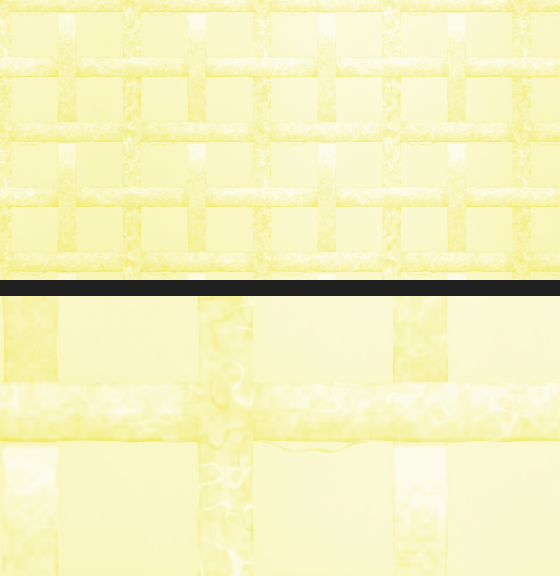
Top, the full canvas; bottom, a detail of the centre.
A Shadertoy shader for this texture:

```glsl
#define PITCH 0.2319
#define ORIGIN vec2(0.033, 0.28)
#define TILE vec2(4.0, 2.0)
#define HALF_WIDTH vec2(0.140, 0.152)
#define EDGE_WOBBLE 0.014
#define GRAIN 0.46
#define VEIN 0.26
#define SHADE_COLOR vec3(0.94, 0.91, 0.36)
#define LIGHT_COLOR vec3(0.99, 0.985, 0.90)
#define PANEL_TONE 0.785
#define THREAD_WIDTH 0.008

const float PI = 3.14159;

float hash(vec2 p) {
    return fract(sin(dot(p, vec2(127.1, 311.7))) * 43758.5453);
}

// Value noise that wraps with the tile; frequencies are whole numbers.
float noise(vec2 q, vec2 frequency) {
    vec2 p = q * frequency, period = TILE * frequency;
    vec2 i = floor(p), f = fract(p);
    f = f * f * (3.0 - 2.0 * f);
    vec2 lo = mod(i, period), hi = mod(i + 1.0, period);
    return mix(mix(hash(lo), hash(vec2(hi.x, lo.y)), f.x),
               mix(hash(vec2(lo.x, hi.y)), hash(hi), f.x), f.y);
}

float grain(vec2 q, vec2 stretch) {
    return 0.25 * noise(q, 4.0 * stretch) + 0.25 * noise(q, 13.0 * stretch)
         + 0.50 * noise(q, 29.0 * stretch) - 0.5;
}

// Thin broken lines along the middle level of the noise
float veins(vec2 q, vec2 frequency) {
    vec2 warped = q + 0.05 * vec2(noise(q, vec2(9.0)), noise(q + 0.37, vec2(9.0)));
    float line = 1.0 - abs(2.0 * noise(warped, frequency) - 1.0);
    return smoothstep(0.72, 0.98, line) * smoothstep(0.3, 0.65, noise(q + 0.61, vec2(7.0)));
}

// across runs -1 to 1 over the width; along is 0 on top of a crossing.
float verticalTone(vec2 q, float across, float along, float odd) {
    float rough = grain(q, vec2(1.0));
    float smoothBar = 0.70 + 0.30 * smoothstep(0.2, 0.75, along)
                    - 0.20 * smoothstep(0.0, -0.8, along)
                    - 0.50 * smoothstep(0.80, 0.86, along);
    float crinkledBar = 0.67 + VEIN * veins(q, vec2(14.0, 10.0))
                      - 0.8 * VEIN * veins(q + 0.43, vec2(12.0, 9.0))
                      - 0.30 * smoothstep(0.70, 0.86, along);
    float tone = mix(crinkledBar, smoothBar + 0.4 * VEIN * veins(q, vec2(12.0)), odd);
    float calm = 1.0 - 0.7 * odd * smoothstep(0.3, 0.8, along);
    float rim = smoothstep(0.82, 0.98, abs(across)) * smoothstep(0.25, 0.7, noise(q, vec2(4.0, 9.0)));
    return tone + GRAIN * calm * rough - 0.20 * rim;
}

float horizontalTone(vec2 q, float across, float along, float odd) {
    float tone = 0.84 - 0.30 * smoothstep(0.45, -0.95, across);
    tone -= 0.34 * smoothstep(-0.80, -0.97, across) * (0.35 + noise(q, vec2(5.0, 3.0)));
    tone -= 0.20 * smoothstep(0.84, 0.98, across) * (0.2 + noise(q, vec2(5.0, 3.0)));
    tone -= 0.18 * smoothstep(0.70, 0.87, abs(along));
    tone += 0.04 * odd * smoothstep(-0.2, 0.6, across);
    tone += 0.6 * VEIN * veins(q, vec2(11.0, 15.0)) - 0.4 * VEIN * veins(q + 0.29, vec2(10.0, 16.0));
    return tone + GRAIN * grain(q, vec2(1.0));
}

float bandMask(float distanceToEdge, float pixel) {
    return 1.0 - smoothstep(-0.6 * pixel, 0.6 * pixel, distanceToEdge);
}

void mainImage(out vec4 fragColor, in vec2 fragCoord) {
    float pixel = 1.0 / (iResolution.y * PITCH);
    vec2 q = fragCoord * pixel - ORIGIN;
    vec2 strand = floor(q + 0.5);
    vec2 offset = q - strand;
    vec2 odd = mod(strand, 2.0);

    // Position along each strand, measured from where it passes over
    float alongV = mod(q.y - strand.x + 1.0, 2.0) - 1.0;
    float alongH = mod(q.x - strand.y, 2.0) - 1.0;

    // Slightly uneven strand edges
    vec2 wobble = EDGE_WOBBLE * (vec2(noise(q, vec2(3.0, 9.0)), noise(q + 0.7, vec2(9.0, 3.0))) - 0.5);
    vec2 halfWidth = HALF_WIDTH + wobble;
    vec2 across = offset / halfWidth;
    float maskV = bandMask(abs(offset.x) - halfWidth.x, pixel);
    float maskH = bandMask(abs(offset.y) - halfWidth.y, pixel);

    // Flat panels with a faint cloudiness, a little darker low down
    float tone = PANEL_TONE + 0.06 * (noise(q, vec2(2.0)) - 0.5) + 0.04 * grain(q, vec2(2.0, 1.0));
    tone += 0.05 * (fract(q.y) - 0.5);
    vec2 gap = max(abs(offset) - halfWidth, 0.0);
    tone -= 0.03 * exp(-60.0 * gap.x) + 0.06 * exp(-60.0 * gap.y);

    // Weave: the strand that is higher at this crossing is drawn last
    float toneV = verticalTone(q, across.x, alongV, odd.x);
    float toneH = horizontalTone(q, across.y, alongH, odd.y);
    float verticalOver = step(abs(alongV), 0.5);
    float under = mix(toneV, toneH, verticalOver);
    float over = mix(toneH, toneV, verticalOver);
    tone = mix(tone, under, mix(maskV, maskH, verticalOver));
    tone = mix(tone, over, mix(maskH, maskV, verticalOver));

    // Loose thread sagging below every second horizontal strand
    float sag = clamp((alongH + 0.83) / 0.56, 0.0, 1.0);
    float threadY = -HALF_WIDTH.y - 0.050 * sin(PI * sag) + 0.010 * sin(5.0 * PI * sag);
    float thread = bandMask(abs(offset.y - threadY) - THREAD_WIDTH, pixel);
    thread *= step(0.001, sag) * step(sag, 0.999) * (1.0 - odd.y) * (1.0 - maskV);
    tone = mix(tone, 0.25 + 0.5 * noise(q, vec2(14.0)), thread);

    // Broad change of light over the sheet
    tone += 0.085 * cos(PI * (q.x - 5.5) / 4.0) + 0.025 * (q.y - 2.0);

    fragColor = vec4(mix(SHADE_COLOR, LIGHT_COLOR, clamp(tone, 0.0, 1.05)), 1.0);
}
```
